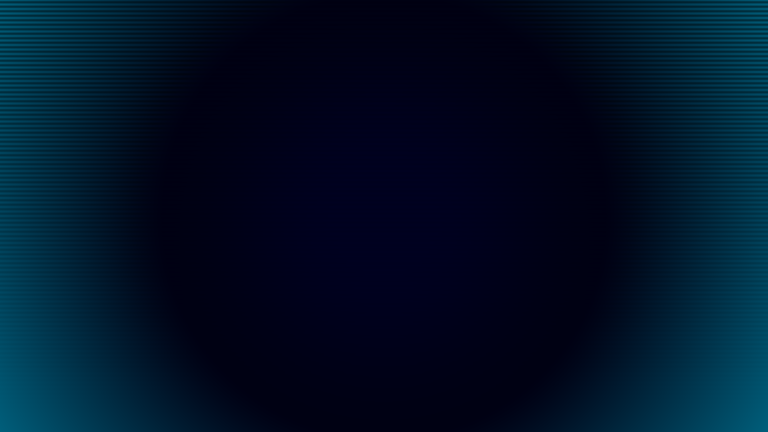
This background is drawn by a Shadertoy shader. Its source:

```glsl
// A dark navy disc in front of a teal glow that brightens towards the corners.
// The glow is a ramp over distance from the centre; fine horizontal scan lines
// dim it, strongest along the top and fading out towards the bottom.

const vec2  DISC_CENTER = vec2(0.0, 0.0);    // in canvas heights from the middle
const float DISC_RADIUS = 0.515;
const float RIM_SOFTNESS = 0.07;
const vec3  CORE_COLOR = vec3(0.0, 0.004, 0.125);
const vec3  RIM_COLOR  = vec3(0.0, 0.002, 0.075);
const vec3  GLOW_SLOPE = vec3(0.0, 0.78, 0.86); // colour gained per canvas height
const float LINE_COUNT = 96.0;
const float LINE_DEPTH = 0.48;
const float DISC_LINE_DEPTH = 0.10;
const float TAU = 6.2831853;

// Ramp that rises smoothly from zero, then grows linearly.
float softRamp(float x, float softness) {
    return 0.5 * (x + sqrt(x * x + softness * softness)) - 0.5 * softness;
}

// Dark bands from 0 to 1, flattened to their mean when too fine to resolve.
float scanLines(float y, float pixelSize) {
    float resolved = 1.0 - smoothstep(0.4, 0.7, LINE_COUNT * pixelSize);
    return 0.5 - 0.5 * cos(TAU * LINE_COUNT * y) * resolved;
}

void mainImage(out vec4 fragColor, in vec2 fragCoord) {
    vec2 uv = fragCoord / iResolution.xy;
    vec2 p = (fragCoord - 0.5 * iResolution.xy) / iResolution.y;
    float radius = length(p - DISC_CENTER);

    // Navy disc, darker towards its rim
    vec3 color = mix(CORE_COLOR, RIM_COLOR, smoothstep(0.1, DISC_RADIUS, radius));

    // Teal glow outside the disc
    float outside = max(softRamp(radius - DISC_RADIUS, RIM_SOFTNESS), 0.0);
    color += GLOW_SLOPE * outside;

    // Scan lines
    float glowMask = smoothstep(DISC_RADIUS, DISC_RADIUS + RIM_SOFTNESS, radius);
    float depth = mix(DISC_LINE_DEPTH, LINE_DEPTH, glowMask) * smoothstep(0.0, 1.0, uv.y);
    color *= 1.0 - depth * scanLines(uv.y, 1.0 / iResolution.y);

    fragColor = vec4(color, 1.0);
}
```
